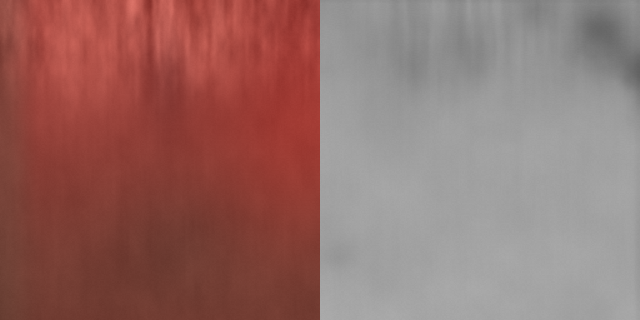
A Shadertoy shader for this texture map:

```glsl
float hash(vec2 p) {
    return fract(sin(dot(p, vec2(127.1, 311.7))) * 43758.5453);
}

float noise(vec2 p) {
    vec2 i = floor(p), f = fract(p);
    f = f * f * (3.0 - 2.0 * f);
    return mix(mix(hash(i), hash(i + vec2(1, 0)), f.x),
               mix(hash(i + vec2(0, 1)), hash(i + vec2(1, 1)), f.x), f.y);
}

// Centred fractal noise, roughly -0.5 to 0.5
float fbm(vec2 p) {
    float sum = 0.0, amp = 0.5;
    for (int i = 0; i < 5; i++) {
        sum += amp * (noise(p) - 0.5);
        p = p * 2.03 + 17.3;
        amp *= 0.5;
    }
    return sum;
}

// Soft elliptical spot
float blob(vec2 p, vec2 centre, vec2 radius) {
    vec2 d = (p - centre) / radius;
    return exp(-dot(d, d));
}

// Fine vertical grooves that wander slightly
float streaks(vec2 p) {
    float x = p.x + 0.012 * fbm(p * vec2(6.0, 9.0));
    return 0.6 * (noise(vec2(x * 34.0, p.y * 4.0)) - 0.5)
         + 0.4 * (noise(vec2(x * 75.0, p.y * 7.0 + 9.0)) - 0.5);
}

vec3 redSide(vec2 p) {
    // Dark base rising into warm red
    vec3 col = mix(vec3(0.45, 0.24, 0.20), vec3(0.55, 0.235, 0.205),
                   smoothstep(0.05, 0.65, p.y));
    col = mix(col, vec3(0.62, 0.24, 0.22), 0.7 * smoothstep(0.45, 0.95, p.y));
    col += vec3(0.07, -0.01, -0.01) * blob(p, vec2(0.95, 0.55), vec2(0.25, 0.35));
    col -= vec3(0.05, 0.01, 0.01) * blob(p, vec2(0.57, 0.27), vec2(0.2, 0.16));

    // Pink highlights near the top
    float glow = 0.75 * blob(p, vec2(0.25, 0.83), vec2(0.17, 0.2))
               + 0.75 * blob(p, vec2(0.66, 0.87), vec2(0.15, 0.17))
               + 0.4 * blob(p, vec2(0.45, 0.98), vec2(0.35, 0.13));
    col = mix(col, vec3(0.76, 0.37, 0.33), min(glow, 1.0));
    col -= vec3(0.10, 0.05, 0.04) * blob(p, vec2(0.52, 0.75), vec2(0.075, 0.16));

    // Brown outer border
    float border = 1.0 - smoothstep(0.0, 0.14, p.x + 0.06 * fbm(p * 6.0));
    col = mix(col, mix(vec3(0.43, 0.27, 0.22), vec3(0.55, 0.31, 0.27), p.y), 0.75 * border);

    // Grooves, wrinkles and mottling
    float top = smoothstep(0.58, 0.95, p.y + 0.15 * fbm(p * vec2(9.0, 3.0)));
    float groove = streaks(p);
    float centre = blob(p, vec2(0.53, 0.9), vec2(0.25, 0.5));
    col += vec3(0.9, 0.75, 0.7) * groove * (0.025 + top * (0.13 + 0.16 * centre));
    float wrinkle = fbm(vec2(p.x * 26.0, p.y * 13.0));
    col += vec3(0.16, 0.11, 0.10) * wrinkle * (0.2 + top);
    col += vec3(0.06, 0.045, 0.04) * fbm(p * 6.0 + 4.0);
    return col;
}

vec3 greySide(vec2 p) {
    float g = mix(0.635, 0.585, smoothstep(0.45, 0.95, p.y));
    g += 0.02 * blob(p, vec2(0.55, 0.15), vec2(0.35, 0.2));

    // Dark smudges along the top
    vec2 q = p + 0.08 * vec2(fbm(p * 7.0), fbm(p * 7.0 + 8.0));
    g -= 0.17 * blob(q, vec2(0.89, 0.89), vec2(0.10, 0.12));
    g -= 0.17 * blob(q, vec2(1.0, 0.76), vec2(0.06, 0.10));
    g -= 0.06 * blob(q, vec2(0.25, 0.83), vec2(0.09, 0.12));
    g -= 0.05 * blob(q, vec2(0.45, 0.83), vec2(0.10, 0.09));
    g -= 0.06 * blob(q, vec2(0.66, 0.97), vec2(0.06, 0.06));
    g -= 0.04 * blob(q, vec2(0.03, 0.2), vec2(0.06, 0.05));

    // Cloudy mottling, faint grooves and darker rim
    float top = smoothstep(0.58, 0.95, p.y);
    g += 0.07 * fbm(p * 5.0 + 21.0);
    g += streaks(p + 3.0) * (0.012 + 0.07 * top * blob(p, vec2(0.45, 0.9), vec2(0.3, 0.4)));
    g -= 0.03 * smoothstep(0.975, 1.0, p.x) + 0.02 * smoothstep(0.985, 1.0, p.y);
    return vec3(g);
}

void mainImage(out vec4 fragColor, in vec2 fragCoord) {
    vec2 uv = fragCoord / iResolution.xy;
    vec2 p = vec2(uv.x * 2.0, uv.y);
    float seam = smoothstep(-0.5, 0.5, (uv.x - 0.5) * iResolution.x);
    vec3 col = mix(redSide(p), greySide(p - vec2(1, 0)), seam);

    // Fine grain
    col += 0.012 * (hash(floor(uv * vec2(512, 256))) - 0.5);
    fragColor = vec4(clamp(col, 0.0, 1.0), 1.0);
}
```
